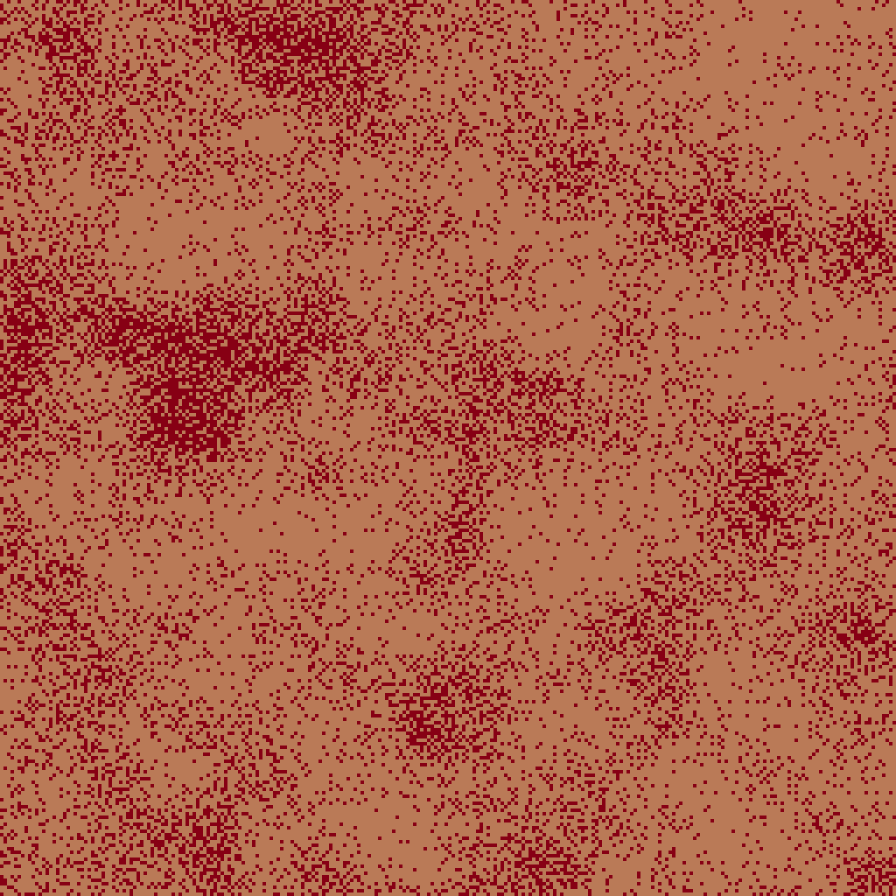
A three.js fragment shader for this texture:

```glsl
// Dark red specks strewn over a clay ground, gathered in soft cloudy clusters.
// Each cell of a fine grid is filled when its random rank falls below a
// density that is drawn from two octaves of smooth value noise.

#define GROUND_COLOR vec3(0.73, 0.48, 0.34)
#define SPECK_COLOR vec3(0.53, 0.0, 0.08)
#define GRID_CELLS 256.0    // specks across the canvas
#define CLOUD_SCALE 9.0     // noise cells across the canvas
#define DETAIL_SHARE 0.48   // weight of the finer octave
#define CLOUD_LOW 0.06      // noise level that leaves bare ground
#define CLOUD_HIGH 0.95     // noise level of the fullest clusters
#define MAX_DENSITY 0.78    // chance of a speck in the fullest clusters
#define SPACING 0.5         // how strongly neighbouring specks repel
#define EDGE_SOFTNESS 0.08  // half width of speck edges, in grid cells

varying vec2 vUv;

float hash(vec2 p) {
  return fract(sin(dot(p, vec2(12.9898, 78.233))) * 43758.5453);
}

float valueNoise(vec2 p) {
  vec2 cell = floor(p);
  vec2 f = fract(p);
  f = f * f * (3.0 - 2.0 * f);
  float low = mix(hash(cell), hash(cell + vec2(1.0, 0.0)), f.x);
  float high = mix(hash(cell + vec2(0.0, 1.0)), hash(cell + 1.0), f.x);
  return mix(low, high, f.y);
}

// Chance of a speck at a point of the canvas
float speckDensity(vec2 uv) {
  float broad = valueNoise(uv * CLOUD_SCALE + 43.4);
  float fine = valueNoise(uv * CLOUD_SCALE * 2.0 + 71.6);
  float cloud = mix(broad, fine, DETAIL_SHARE);
  float level = clamp((cloud - CLOUD_LOW) / (CLOUD_HIGH - CLOUD_LOW), 0.0, 1.0);
  return MAX_DENSITY * level * level;
}

// Random rank of a cell, pushed away from the ranks of its four neighbours
float speckRank(vec2 cell) {
  vec2 p = cell + 131.7;
  vec2 side = vec2(1.0, 0.0);
  float around = hash(p + side) + hash(p - side)
               + hash(p + side.yx) + hash(p - side.yx);
  return hash(p) + SPACING * (0.5 - 0.25 * around);
}

// 1 where the grid cell holds a speck, else 0
float speck(vec2 cell) {
  float density = speckDensity((cell + 0.5) / GRID_CELLS);
  return 1.0 - step(density, speckRank(cell));
}

void main() {
  // Blend the four nearest cells within a narrow band at their borders
  vec2 p = vUv * GRID_CELLS - 0.5;
  vec2 cell = floor(p);
  vec2 blend = smoothstep(0.5 - EDGE_SOFTNESS, 0.5 + EDGE_SOFTNESS, fract(p));
  float low = mix(speck(cell), speck(cell + vec2(1.0, 0.0)), blend.x);
  float high = mix(speck(cell + vec2(0.0, 1.0)), speck(cell + 1.0), blend.x);
  float coverage = mix(low, high, blend.y);

  gl_FragColor = vec4(mix(GROUND_COLOR, SPECK_COLOR, coverage), 1.0);
}
```
